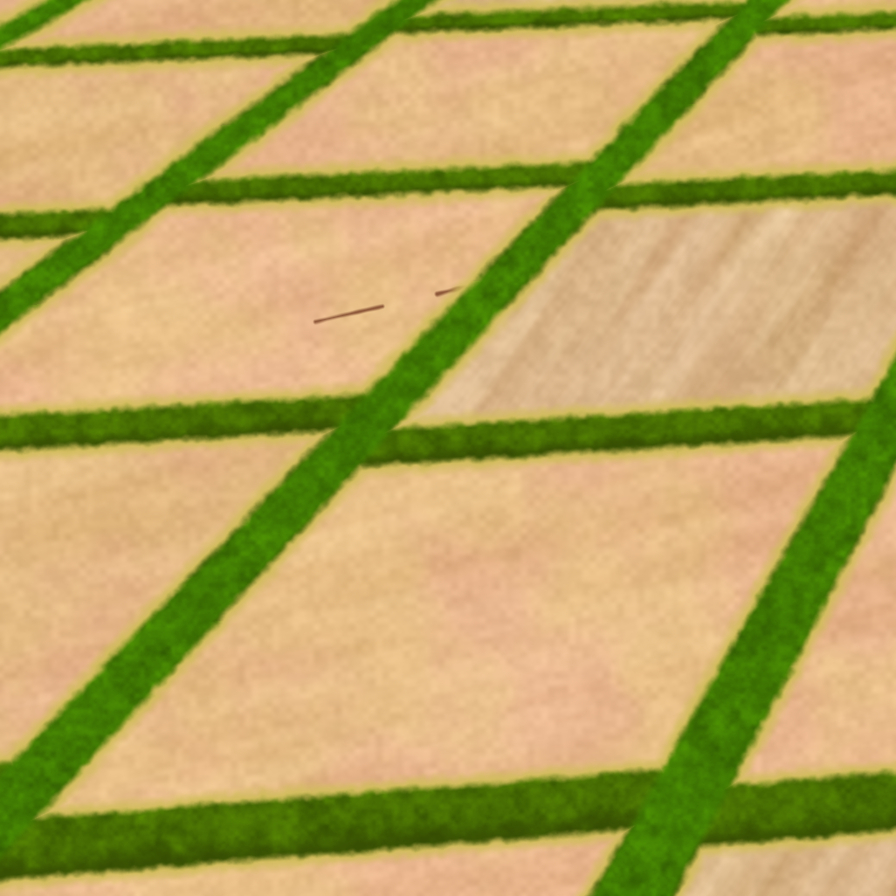
Write a WebGL 1 fragment shader that draws this texture.

```glsl
precision highp float;
// Sandstone paving slabs in perspective, separated by strips of grass.
uniform vec2 u_resolution;

float hash(vec2 p) {
  return fract(sin(dot(p, vec2(127.1, 311.7))) * 43758.5453);
}

float noise(vec2 p) {
  vec2 i = floor(p), f = fract(p);
  f = f * f * (3.0 - 2.0 * f);
  return mix(mix(hash(i), hash(i + vec2(1, 0)), f.x),
             mix(hash(i + vec2(0, 1)), hash(i + vec2(1, 1)), f.x), f.y);
}

float fbm(vec2 p) {
  float sum = 0.0, amp = 0.5;
  for (int i = 0; i < 4; i++) {
    sum += amp * noise(p);
    p = p * 2.03 + 17.3;
    amp *= 0.5;
  }
  return sum / 0.9375;
}

float segmentDistance(vec2 p, vec2 a, vec2 b) {
  vec2 ab = b - a;
  return length(p - a - ab * clamp(dot(p - a, ab) / dot(ab, ab), 0.0, 1.0));
}

vec3 stoneColor(vec2 p, vec2 tile) {
  // Grain runs at a shallow angle, but steeply on the veined slabs
  float veined = 1.0 - step(0.5, mod(tile.x + 3.0 * tile.y, 5.0));
  float angle = 0.2 + 0.1 * hash(tile) + 0.72 * veined;
  float c = cos(angle), s = sin(angle);
  vec2 q = vec2(c * p.x + s * p.y, c * p.y - s * p.x);
  float grain = fbm(q * vec2(4.0, 34.0) + tile * 7.3) - 0.5;
  float blotch = fbm(p * 9.0 + tile * 3.1);

  vec3 color = mix(vec3(0.90, 0.74, 0.52), vec3(0.90, 0.70, 0.54), smoothstep(0.3, 0.7, blotch));
  color = mix(color, vec3(0.82, 0.69, 0.52), 0.75 * veined);
  color += grain * vec3(0.10, 0.13, 0.15) * (0.7 + 0.9 * veined);
  color += 0.03 * (hash(tile + 4.7) - 0.5);
  color += 0.05 * (noise(p * 130.0) - 0.5) + 0.05 * (fbm(p * 45.0) - 0.5);

  // Two short cracks
  float crack = min(segmentDistance(p, vec2(0.352, 0.641), vec2(0.427, 0.658)),
                    segmentDistance(p, vec2(0.488, 0.672), vec2(0.521, 0.680)));
  crack += 0.002 * (noise(p * 90.0) - 0.5);
  return mix(vec3(0.55, 0.34, 0.22), color, smoothstep(0.0, 0.004, crack));
}

vec3 grassColor(vec2 p, float row, float alongRow) {
  float tuft = fbm(p * 55.0), blade = noise(p * 170.0);
  vec3 color = mix(vec3(0.25, 0.47, 0.01), vec3(0.28, 0.43, 0.01), alongRow);
  color *= 0.72 + 0.42 * tuft + 0.16 * blade;
  // Shaded near side of the cross strips
  float shade = 1.0 - smoothstep(-0.055, -0.005, row + 0.03 * (tuft - 0.5));
  return mix(color, vec3(0.20, 0.28, 0.01), 0.75 * shade * alongRow);
}

void main() {
  vec2 p = gl_FragCoord.xy / u_resolution;

  // Ground plane: both strip directions vanish on one horizon
  float depth = 1.977 - p.y;
  float slant = (1.777 - p.x) / depth;
  vec2 ground = vec2((1.742 - slant) / 0.4, ((24.74 - p.x) / depth - 12.85) / 3.63);

  // Each column of slabs is slightly staggered
  float stagger = sin(1.5708 * floor(ground.x));
  ground.y -= 0.086 * stagger + 0.041 * stagger * stagger;
  vec2 tile = floor(ground);
  vec2 offset = fract(ground + 0.5) - 0.5;

  // Distance to the strips in canvas units, with a ragged edge
  float columnEdge = (abs(offset.x) - 0.058) * 0.4 * depth / sqrt(1.0 + slant * slant);
  float rowEdge = (abs(offset.y) - 0.06) * 0.15 * depth * depth;
  float edge = min(columnEdge, rowEdge);
  edge += 0.006 * (fbm(p * 65.0) - 0.5) + 0.003 * (noise(p * 140.0) - 0.5);

  // Slabs pick up a yellow-green tint beside the grass
  vec3 stone = stoneColor(p, tile);
  stone = mix(vec3(0.82, 0.74, 0.36), stone, smoothstep(0.002, 0.019, edge));
  vec3 grass = grassColor(p, offset.y, smoothstep(-0.006, 0.006, columnEdge));
  gl_FragColor = vec4(mix(grass, stone, smoothstep(-0.005, 0.006, edge)), 1.0);
}
```
